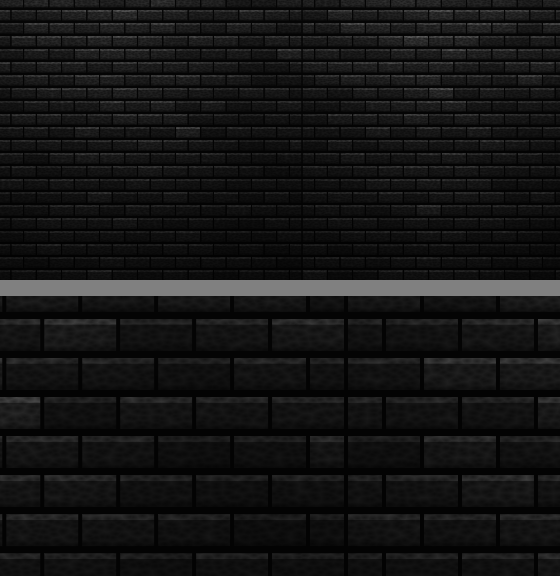
Top: the whole. Bottom: its middle third, enlarged.
Reproduce this texture procedurally as a Shadertoy shader.

```glsl
const float ROWS = 21.5;            // courses down the canvas
const float BRICK_W = 0.0904;       // brick pitch, canvas heights
const float TOP_OFFSET = 0.035;     // top edge of the first full course
const float JOINT_START = 0.432;    // first upright joint, in bricks
const float SEAM = 11.932;          // half-brick break, in bricks
const float BED = 0.0085;           // bed joint thickness
const float JOINT = 0.0024;         // upright joint half width
const float BEVEL = 0.0068;         // lit top edge thickness
const float GRAIN = 0.65;           // strength of the rough surface
const float VARIATION = 0.36;       // tone change between bricks
const vec2 GRAIN_SCALE = vec2(85.0, 150.0);
const vec3 MORTAR = vec3(0.016);
const vec3 FACE_LOW = vec3(0.048);
const vec3 FACE_HIGH = vec3(0.132);
const vec3 EDGE_LOW = vec3(0.105);
const vec3 EDGE_HIGH = vec3(0.245);

float hash(vec2 p) {
    vec3 q = fract(vec3(p.xyx) * 0.1031);
    q += dot(q, q.yzx + 33.33);
    return fract((q.x + q.y) * q.z);
}

// Distance to the nearest scattered point
float cellular(vec2 p) {
    vec2 cell = floor(p), f = fract(p);
    float nearest = 2.0;
    for (int j = -1; j <= 1; j++) {
        for (int i = -1; i <= 1; i++) {
            vec2 g = vec2(i, j);
            vec2 point = vec2(hash(cell + g), hash(cell + g + 71.7));
            nearest = min(nearest, length(g + point - f));
        }
    }
    return nearest;
}

void mainImage(out vec4 fragColor, in vec2 fragCoord) {
    vec2 uv = fragCoord / iResolution.y;
    float px = 1.0 / iResolution.y;
    float rowH = 1.0 / ROWS;

    // Courses, counted from the top
    float course = (1.0 - uv.y - TOP_OFFSET) / rowH;
    float row = floor(course);
    float depth = fract(course) * rowH;

    // Running bond, shifted half a brick past the seam
    float along = uv.x / BRICK_W;
    float column = along - JOINT_START - 0.5 * mod(row, 2.0);
    column += 0.5 * step(SEAM, along);
    vec2 id = vec2(floor(column), row);
    float toJoint = 0.5 - abs(fract(column) - 0.5);
    toJoint = min(toJoint, abs(along - SEAM)) * BRICK_W;

    // Brick coverage and lit upper edge
    float bedEdge = min(depth, rowH - BED - depth);
    float inside = min(bedEdge, toJoint - JOINT);
    float brick = smoothstep(-0.5 * px, 0.5 * px, inside);
    float lit = 1.0 - smoothstep(BEVEL - 0.5 * px, BEVEL + 0.5 * px, depth);
    float shade = smoothstep(0.0, 0.010, rowH - BED - depth);

    // Overhead light with two broad soft pools
    float light = pow(clamp(uv.y, 0.0, 1.0), 1.2);
    float pools = 0.92 - 0.14 * cos(6.2832 * (uv.x - 0.98) / 1.13);

    // Rough surface and uneven firing
    float grain = 1.0 + GRAIN * (cellular(uv * GRAIN_SCALE) - 0.45);
    float tone = 1.0 + VARIATION * (hash(id + 17.0) - 0.5);
    tone += 0.3 * step(0.95, hash(id + 43.0));

    vec3 face = mix(FACE_LOW, FACE_HIGH, light) * mix(0.68, 1.0, shade);
    vec3 edge = mix(EDGE_LOW, EDGE_HIGH, light);
    vec3 surface = mix(face, edge, lit) * grain * tone * pools;
    vec3 gap = MORTAR * (0.5 + 0.7 * light);
    fragColor = vec4(mix(gap, surface, brick), 1.0);
}
```
